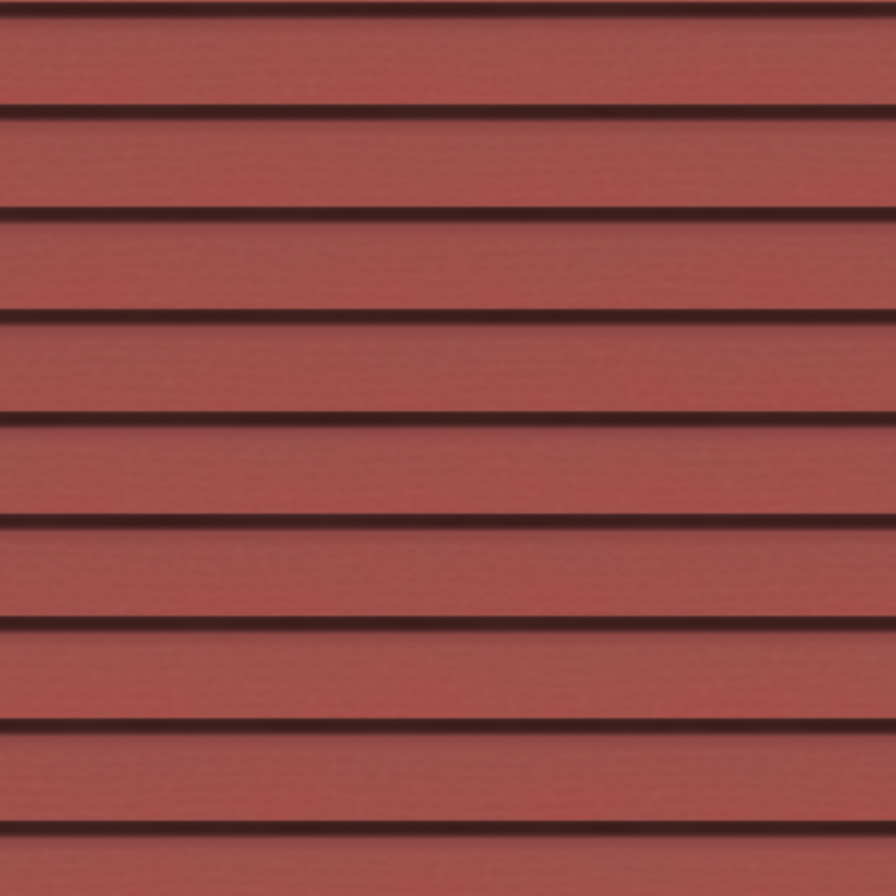
A Shadertoy shader for this texture:

```glsl
// Red painted lap siding: just under nine horizontal boards, each overlapping the next.
// A one-dimensional profile per board gives the crisp lip, dark gap and soft shadow;
// layered sines and stretched cellular noise give the faint mottling of the paint.

vec2 hash2(vec2 p) {
    vec3 q = fract(p.xyx * vec3(0.1031, 0.1030, 0.0973));
    q += dot(q, q.yzx + 33.33);
    return fract((q.xx + q.yz) * q.zy);
}

// Distance to the nearest scattered point
float cellular(vec2 p) {
    vec2 cell = floor(p);
    float nearest = 2.0;
    for (int y = -1; y <= 1; y++)
        for (int x = -1; x <= 1; x++) {
            vec2 neighbour = cell + vec2(x, y);
            nearest = min(nearest, length(neighbour + hash2(neighbour) - p));
        }
    return nearest;
}

// Warped sine octaves, roughly -1 to 1
float mottle(vec2 p) {
    float sum = 0.0, weight = 0.5;
    for (int i = 0; i < 4; i++) {
        p += 0.7 * sin(p.yx * 1.3 + float(i) * 2.1);
        sum += weight * sin(p.x) * sin(p.y + 1.0);
        p = mat2(1.5, 0.9, -0.9, 1.5) * p;
        weight *= 0.6;
    }
    return sum;
}

void mainImage(out vec4 fragColor, in vec2 fragCoord) {
    vec2 uv = fragCoord / iResolution.xy;

    // Position down the boards: 0 at an overlap, 1 at the next
    float boards = (1.0 - uv.y) * 8.757 - 0.003;
    float row = floor(boards);
    float down = boards - row;
    float pixel = 8.757 / iResolution.y;

    // Painted face, redder toward the lower lip
    vec3 paint = mix(vec3(0.618, 0.318, 0.295), vec3(0.642, 0.312, 0.292),
                     smoothstep(0.3, 0.95, down));
    paint *= 1.0 + 0.014 * (hash2(vec2(row + 20.0, 3.0)).x - 0.5);

    // Broad hue drift, streaks and fine grain
    float drift = mottle(uv * vec2(17.0, 29.0) + row * 2.7);
    float grain = cellular(uv * vec2(75.0, 120.0)) - 0.5;
    float streak = sin(uv.y * 410.0 + 1.5 * sin(uv.x * 13.0 + row));
    paint += vec3(0.012, -0.007, -0.004) * drift;
    paint += 0.018 * grain + 0.003 * streak;

    // Soft shadow below the gap, fading in two steps
    vec3 shade = mix(vec3(0.40, 0.205, 0.205), vec3(0.555, 0.28, 0.27),
                     smoothstep(0.14, 0.215, down));
    vec3 color = mix(shade, paint, smoothstep(0.19, 0.36, down));

    // Dark gap, slightly warmer at its deepest
    vec3 gap = mix(vec3(0.275, 0.145, 0.14), vec3(0.235, 0.117, 0.108),
                   smoothstep(0.02, 0.07, down));
    gap += 0.012 * drift;
    color = mix(gap, color, smoothstep(0.105, 0.205, down));

    // Crisp lower lip of the board above
    color = mix(paint, color, smoothstep(0.0, max(0.036, 1.5 * pixel), down));

    fragColor = vec4(color, 1.0);
}
```
